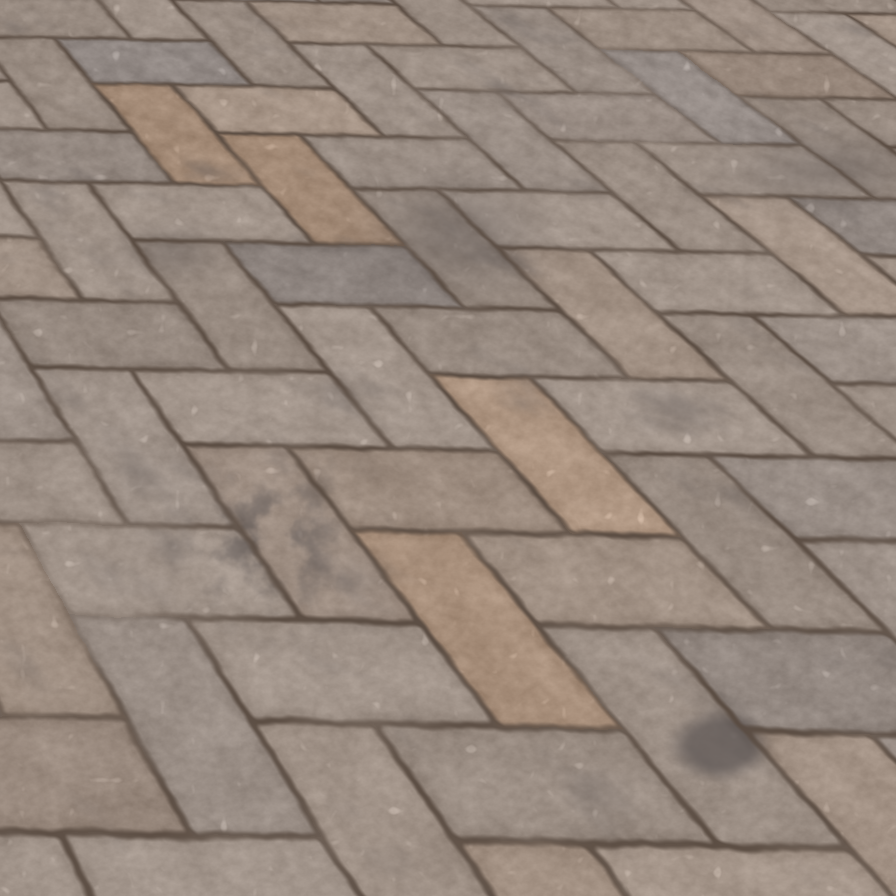
A WebGL 1 fragment shader for this texture:

```glsl
precision highp float;
// Worn herringbone brick paving seen at a slant. Each canvas point is projected
// onto the ground plane, where a 2:1 herringbone is found from its cell index;
// gradient noise then adds crooked joints, blotches, grit and faded grout.
uniform vec2 u_resolution;

#define JOINT_HALF_WIDTH 0.022
#define JOINT_SOFTNESS 0.042
#define CORNER_RADIUS 0.07
#define EDGE_WOBBLE 0.035
#define TONE_SPREAD 0.055
#define BLOTCH_AMOUNT 0.085
#define GRIT_AMOUNT 0.07
#define CLAY_COLOR vec3(0.618, 0.566, 0.527)
#define WARM_COLOR vec3(0.665, 0.560, 0.475)
#define SLATE_COLOR vec3(0.545, 0.520, 0.515)
#define JOINT_COLOR vec3(0.350, 0.295, 0.255)
#define STAIN_COLOR vec3(0.395, 0.365, 0.355)

float hash(vec2 p) {
  return fract(sin(dot(p, vec2(127.1, 311.7))) * 43758.5);
}

vec2 gradient(vec2 p) {
  float angle = 6.2832 * hash(p);
  return vec2(cos(angle), sin(angle));
}

// Gradient noise, roughly -0.7 to 0.7
float noise(vec2 p) {
  vec2 i = floor(p), f = p - i;
  vec2 u = f * f * f * (f * (f * 6.0 - 15.0) + 10.0);
  vec2 e = vec2(1.0, 0.0);
  float low = mix(dot(gradient(i), f), dot(gradient(i + e), f - e), u.x);
  float high = mix(dot(gradient(i + e.yx), f - e.yx),
                   dot(gradient(i + 1.0), f - 1.0), u.x);
  return mix(low, high, u.y);
}

float fbm(vec2 p) {
  float sum = 0.0, amp = 0.6;
  for (int k = 0; k < 4; k++) {
    sum += amp * noise(p);
    p = mat2(1.6, 1.2, -1.2, 1.6) * p + 7.3;
    amp *= 0.5;
  }
  return sum;
}

// Soft elliptical patch
float patchAt(vec2 p, vec2 center, vec2 radius) {
  vec2 q = (p - center) / radius;
  return exp(-dot(q, q));
}

// Inverse perspective: canvas (y down) to ground, in brick widths
vec2 toGround(vec2 v) {
  vec2 across = vec2(0.1237, 0.0026);
  vec2 along = vec2(0.0534, 0.0667) + 0.0532 * v;
  vec2 r = v - vec2(0.3906, 0.5911);
  float det = across.x * along.y - across.y * along.x;
  return vec2(r.x * along.y - r.y * along.x,
              across.x * r.y - across.y * r.x) / det;
}

// Herringbone: returns the brick's first cell in xy and its size in zw
vec4 findBrick(vec2 p) {
  vec2 cell = floor(p);
  float phase = mod(cell.x - cell.y, 4.0);
  if (phase > 2.5) return vec4(cell - vec2(0.0, 1.0), 1.0, 2.0);
  if (phase > 1.5) return vec4(cell - vec2(1.0, 0.0), 2.0, 1.0);
  if (phase > 0.5) return vec4(cell, 2.0, 1.0);
  return vec4(cell, 1.0, 2.0);
}

float roundedBox(vec2 p, vec2 halfSize, float radius) {
  vec2 q = abs(p) - halfSize + radius;
  return length(max(q, 0.0)) + min(max(q.x, q.y), 0.0) - radius;
}

void main() {
  vec2 uv = gl_FragCoord.xy / u_resolution;
  vec2 view = vec2(uv.x, 1.0 - uv.y);
  vec2 ground = toGround(view);
  float distant = 1.0 - 0.0532 * ground.y;

  // Brick layout with slightly crooked edges
  vec2 p = ground + EDGE_WOBBLE * vec2(noise(ground * 2.1), noise(ground * 2.1 + 31.0));
  p += 0.018 * vec2(noise(ground * 8.0), noise(ground * 8.0 + 17.0));
  vec4 brick = findBrick(p);
  vec2 id = brick.xy;
  float inside = -roundedBox(p - id - 0.5 * brick.zw, 0.5 * brick.zw, CORNER_RADIUS);

  // Fired colour of each brick, with two warm clusters
  float tone = hash(id + 3.7);
  float upright = step(1.5, brick.w);
  float warm = upright * max(step(distance(id, vec2(1.0, -1.0)), 1.7),
                             step(distance(id, vec2(1.5, -6.5)), 1.0));
  warm = max(warm, 0.4 * smoothstep(0.72, 1.0, hash(id + 11.3)));
  vec3 color = mix(CLAY_COLOR, SLATE_COLOR, 0.65 * smoothstep(0.5, 1.0, hash(id + 23.1)) * (1.0 - warm));
  color = mix(color, WARM_COLOR, 0.85 * warm) + TONE_SPREAD * (tone - 0.5);

  // Weathering: broad blotches, fine grit and pale chips
  float grit = fbm(view * vec2(75.0, 95.0));
  color += BLOTCH_AMOUNT * fbm(ground * 2.3 + 5.0 * tone) + GRIT_AMOUNT * grit;
  color += 0.10 * smoothstep(0.40, 0.62, noise(view * 58.0 + 9.0));

  // Dirt: an oval spot, mottled bricks and bluish smudges
  float mottled = smoothstep(-0.15, 0.35, fbm(view * 24.0));
  float dirt = 0.8 * smoothstep(0.25, 0.75, patchAt(view, vec2(0.803, 0.832), vec2(0.056, 0.039)));
  dirt += 0.75 * mottled * patchAt(view, vec2(0.30, 0.60), vec2(0.09, 0.08));
  dirt += 0.45 * patchAt(view, vec2(0.51, 0.26), vec2(0.08, 0.055));
  dirt += 0.40 * patchAt(view, vec2(0.92, 0.19), vec2(0.10, 0.035));
  dirt += 0.35 * patchAt(view, vec2(0.19, 0.28), vec2(0.05, 0.025));
  dirt += 0.40 * smoothstep(0.12, 0.55, fbm(ground * 0.9 + 41.0));
  color = mix(color, STAIN_COLOR, clamp(dirt, 0.0, 0.85));

  // Joints, softer with distance and filled with dust in places
  float softness = JOINT_SOFTNESS * distant;
  float joint = 1.0 - smoothstep(JOINT_HALF_WIDTH - 0.5 * softness, JOINT_HALF_WIDTH + softness, inside);
  float dust = 0.65 * patchAt(view, vec2(0.06, 0.66), vec2(0.15, 0.13));
  dust += 0.45 * patchAt(view, vec2(0.72, 0.10), vec2(0.22, 0.12));
  float strength = 0.82 + 0.45 * noise(ground * 1.4 + 13.0) - dust;
  color -= 0.035 * (1.0 - smoothstep(0.03, 0.16, inside));
  color = mix(color, JOINT_COLOR, joint * clamp(strength, 0.12, 0.95));

  gl_FragColor = vec4(clamp(color, 0.0, 1.0), 1.0);
}
```
